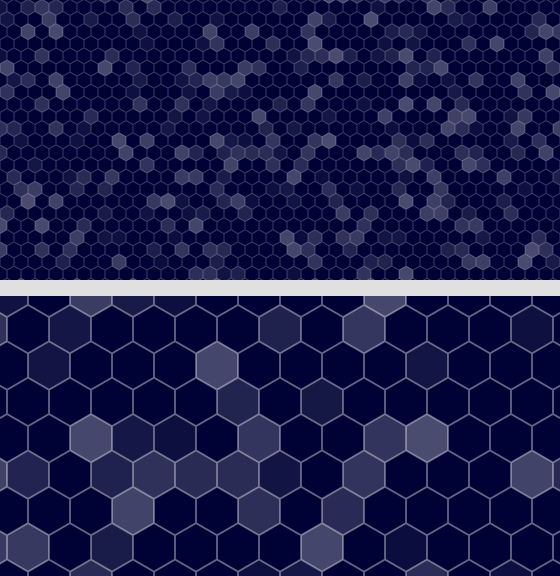
Top: the whole. Bottom: its middle third, enlarged.
Reproduce this pattern procedurally as a Shadertoy shader.

```glsl
#define CELLS_HIGH 20.0
#define ROW_SHIFT 0.42
#define LINE_WIDTH 0.042
#define LINE_ALPHA 0.40
#define FILL_SHARE 0.31
#define FILL_MIN 0.04
#define FILL_MAX 0.29
#define BASE vec3(0.0, 0.008, 0.208)
#define TINT vec3(1.0)

const vec2 LATTICE = vec2(1.0, 1.7320508);
const vec2 SLANT = vec2(0.5, 0.8660254);

float hash(vec2 cell, float seed) {
    vec3 p = fract(vec3(cell.xyx + seed) * vec3(0.1031, 0.1030, 0.0973));
    p += dot(p, p.yzx + 33.33);
    return fract((p.x + p.y) * p.z);
}

// Centre of the pointy-topped hexagon holding p: nearest of two rectangular lattices
vec2 hexCentre(vec2 p) {
    vec2 even = round(p / LATTICE) * LATTICE;
    vec2 odd = round((p - SLANT) / LATTICE) * LATTICE + SLANT;
    vec2 toEven = p - even, toOdd = p - odd;
    return dot(toEven, toEven) < dot(toOdd, toOdd) ? even : odd;
}

// Opacity of one cell: most stay empty, the rest vary evenly
float cellFill(vec2 centre) {
    vec2 cell = round(centre / SLANT) + 100.0;
    float filled = step(hash(cell, 7.0), FILL_SHARE);
    return filled * mix(FILL_MIN, FILL_MAX, hash(cell, 53.0));
}

void mainImage(out vec4 fragColor, in vec2 fragCoord) {
    float pixel = CELLS_HIGH / iResolution.y;
    vec2 p = fragCoord * pixel - vec2(0.0, ROW_SHIFT);

    // Distance to the closest edge and the neighbour across it
    vec2 centre = hexCentre(p);
    vec2 local = p - centre;
    float across = abs(local.x);
    float along = dot(abs(local), SLANT);
    float edge = 0.5 - max(across, along);
    vec2 side = vec2(local.x < 0.0 ? -1.0 : 1.0, local.y < 0.0 ? -1.0 : 1.0);
    vec2 neighbour = centre + side * (across > along ? vec2(1.0, 0.0) : SLANT);

    // Fill, blended over the shared edge
    float blend = clamp(0.5 - edge / pixel, 0.0, 0.5);
    float fill = mix(cellFill(centre), cellFill(neighbour), blend);
    vec3 color = mix(BASE, TINT, fill);

    // Outline, dimmed rather than widened when thinner than a pixel
    float halfWidth = 0.5 * max(LINE_WIDTH, pixel);
    float line = clamp((halfWidth - edge) / pixel + 0.5, 0.0, 1.0);
    line *= min(1.0, LINE_WIDTH / pixel);
    color = mix(color, TINT, line * LINE_ALPHA);

    fragColor = vec4(color, 1.0);
}
```
